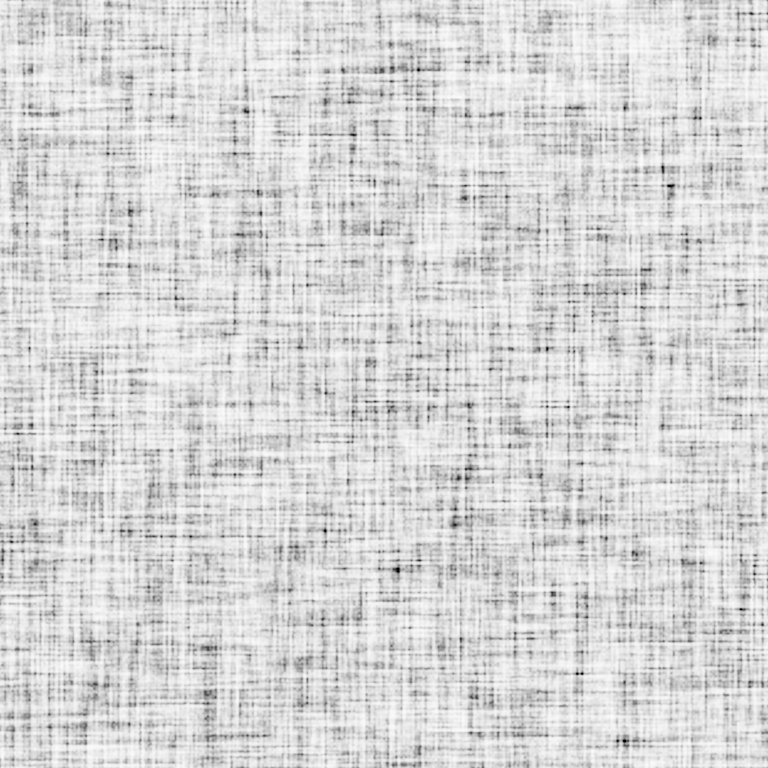
Reproduce this texture procedurally as a WebGL 1 fragment shader.

```glsl
precision highp float;

uniform vec2 u_resolution;

// Cells per canvas: x across the threads, y along them
const vec2 LONG_FIBRE = vec2(285.0, 13.0);
const vec2 SHORT_FIBRE = vec2(262.0, 42.0);
const vec2 NARROW_BAND = vec2(110.0, 9.0);
const vec2 BROAD_BAND = vec2(26.0, 5.0);
const vec2 GRAIN = vec2(310.0, 290.0);
const float WEAVE_PITCH = 170.0;

// Strength of each layer, in standard deviations
const float LONG_AMOUNT = 0.59;
const float SHORT_AMOUNT = 0.36;
const float NARROW_AMOUNT = 0.20;
const float BROAD_AMOUNT = 0.11;
const float GRAIN_AMOUNT = 0.34;
const float WEAVE_AMOUNT = 0.12;
const float WARP_BALANCE = 0.94;

// Tone curve: darkness grows exponentially with thread density
const float MEDIAN_DARKNESS = 0.136;
const float TONE_CONTRAST = 0.51;
const vec3 CLOTH_WHITE = vec3(1.0);
const vec3 INK = vec3(0.0);

const float TAU = 6.28318;
const float NOISE_TO_UNIT_DEVIATION = 4.66;

float hash(vec2 p) {
  vec3 q = fract(p.xyx * 0.1031);
  q += dot(q, q.yzx + 33.33);
  return fract((q.x + q.y) * q.z);
}

// Smooth random density along one thread, shifted so ends do not line up
float threadDensity(float row, float along, float seed) {
  float position = along + 7.0 * hash(vec2(row, seed + 0.5));
  float cell = floor(position);
  float blend = smoothstep(0.0, 1.0, position - cell);
  vec2 key = vec2(row + seed * 17.0, cell + seed * 31.0);
  return mix(hash(key), hash(key + vec2(0.0, 1.0)), blend);
}

// Neighbouring threads blended, with zero mean and unit deviation
float threads(vec2 p, vec2 density, float seed) {
  p *= density;
  float row = floor(p.x);
  float blend = smoothstep(0.0, 1.0, p.x - row);
  float value = mix(threadDensity(row, p.y, seed),
                    threadDensity(row + 1.0, p.y, seed), blend);
  return (value - 0.5) * NOISE_TO_UNIT_DEVIATION;
}

// All fibre sizes running in one direction
float fibres(vec2 p, float seed) {
  return LONG_AMOUNT * threads(p, LONG_FIBRE, seed + 1.0)
       + SHORT_AMOUNT * threads(p, SHORT_FIBRE, seed + 2.0)
       + NARROW_AMOUNT * threads(p, NARROW_BAND, seed + 3.0)
       + BROAD_AMOUNT * threads(p, BROAD_BAND, seed + 4.0);
}

void main() {
  vec2 uv = gl_FragCoord.xy / min(u_resolution.x, u_resolution.y);

  // Horizontal weft and vertical warp
  float density = fibres(uv.yx, 3.0) + WARP_BALANCE * fibres(uv, 11.0);

  // Fine grain and the faint regular mesh
  density += GRAIN_AMOUNT * threads(uv, GRAIN, 23.0);
  vec2 mesh = cos(TAU * WEAVE_PITCH * uv);
  density += WEAVE_AMOUNT * (mesh.x + mesh.y);

  float darkness = MEDIAN_DARKNESS * exp(TONE_CONTRAST * density);
  gl_FragColor = vec4(mix(CLOTH_WHITE, INK, clamp(darkness, 0.0, 1.0)), 1.0);
}
```
